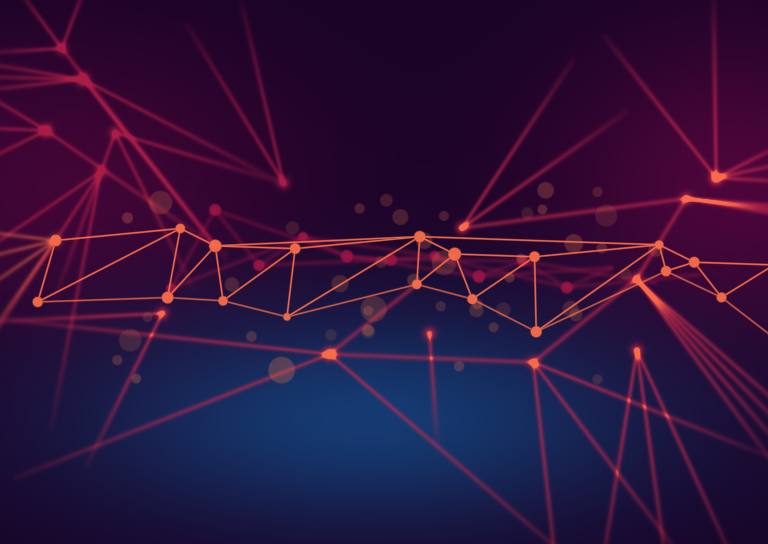
Reproduce this background procedurally as a WebGL 1 fragment shader.

```glsl
precision highp float;
uniform vec2 u_resolution;

const vec3 NIGHT = vec3(0.095, 0.012, 0.15);
const vec3 WINE = vec3(0.31, 0.02, 0.23);
const vec3 BLUE = vec3(0.08, 0.24, 0.46);
const vec3 CRIMSON = vec3(0.62, 0.08, 0.27);
const vec3 ROSE = vec3(0.80, 0.16, 0.30);
const vec3 EMBER = vec3(1.0, 0.44, 0.29);
const vec3 BOKEH = vec3(0.80, 0.42, 0.30);
const float SOFT_WIDTH = 0.0048;
const float THIN_WIDTH = 0.0013;
const float HUB_RADIUS = 0.011;
const float THIRD_TURN = 2.0944;
const int LAST_NODE = 8;
const int BACK_NODES = 10;
const int BOKEH_COUNT = 44;

float hash(float n) {
  return fract(sin(n * 12.9898 + 4.1) * 43758.5);
}

float glow(vec2 p, vec2 center, vec2 radii) {
  vec2 q = (p - center) / radii;
  return exp(-dot(q, q));
}

// Distance to a segment, and position along it
vec2 segment(vec2 p, vec2 a, vec2 b) {
  vec2 ab = b - a;
  float h = clamp(dot(p - a, ab) / dot(ab, ab), 0.0, 1.0);
  return vec2(length(p - a - ab * h), h);
}

float softLine(vec2 p, vec2 a, vec2 b) {
  float d = segment(p, a, b).x / SOFT_WIDTH;
  return 0.65 * exp(-d * d);
}

float thinLine(vec2 p, vec2 a, vec2 b, float pixel) {
  return 1.0 - smoothstep(0.0, THIN_WIDTH + pixel, segment(p, a, b).x);
}

float disc(vec2 p, vec2 center, float radius, float edge) {
  return 1.0 - smoothstep(radius - edge, radius + edge, length(p - center));
}

// Blurred hub with strands fading out between two angles
float fan(vec2 p, vec2 hub, float from, float to, float count, float reach) {
  float sum = glow(p, hub, vec2(HUB_RADIUS));
  for (int i = 0; i < 5; i++) {
    if (float(i) >= count) break;
    float angle = mix(from, to, float(i) / max(count - 1.0, 1.0));
    vec2 s = segment(p, hub, hub + reach * vec2(cos(angle), sin(angle)));
    float d = s.x / (SOFT_WIDTH * (0.8 + 0.4 * s.y));
    sum += 0.75 * exp(-d * d) * (1.0 - 0.85 * s.y * s.y);
  }
  return sum;
}

// Upper and lower rows of the central mesh
vec2 upperNode(float i) {
  float wave = cos(THIRD_TURN * (i - 1.0));
  return vec2(0.13 + 0.147 * i + 0.055 * wave, 0.567 - 0.005 * i + 0.018 * wave);
}

vec2 lowerNode(float i) {
  return vec2(0.11 + 0.153 * i + 0.05 * cos(THIRD_TURN * (i - 1.2)),
              0.445 + 0.01 * i * cos(THIRD_TURN * (i - 7.3)));
}

vec2 backNode(float i) {
  return vec2(0.315 + 0.081 * i, 0.47 + 0.17 * abs(sin(1.4 * i)) * exp(-0.15 * i));
}

void main() {
  vec2 p = gl_FragCoord.xy / u_resolution.y;
  p.x *= 1.4144 * u_resolution.y / u_resolution.x;
  float pixel = 1.0 / u_resolution.y;

  // Backdrop
  vec3 col = NIGHT;
  col = mix(col, WINE, 0.75 * glow(p, vec2(0.12, 0.66), vec2(0.42, 0.27)));
  col = mix(col, WINE, 0.95 * glow(p, vec2(1.36, 0.66), vec2(0.34, 0.27)));
  col = mix(col, BLUE, 0.95 * glow(p, vec2(0.68, 0.23), vec2(0.54, 0.2)));

  // Dim crimson web behind the mesh
  for (int i = 0; i < BACK_NODES; i++) {
    float k = float(i);
    vec2 node = backNode(k);
    float web = softLine(p, node, backNode(k + 1.0)) + softLine(p, node, backNode(k + 3.0));
    col = mix(col, CRIMSON, min(0.5 * web, 0.6));
    col = mix(col, CRIMSON, 0.85 * disc(p, node, 0.009 + 0.003 * hash(k), 0.003));
  }

  // Far strands, upper left
  float far = fan(p, vec2(0.114, 0.911), 1.21, 3.2, 3.0, 0.14)
    + fan(p, vec2(0.153, 0.854), 2.98, 3.25, 3.0, 0.22)
    + fan(p, vec2(0.153, 0.854), -0.48, -0.9, 2.0, 0.42)
    + fan(p, vec2(0.085, 0.76), 2.6, 3.6, 3.0, 0.2)
    + fan(p, vec2(0.085, 0.76), -0.6, -0.6, 1.0, 0.4)
    + fan(p, vec2(0.212, 0.756), -0.29, -1.92, 3.0, 0.32)
    + fan(p, vec2(0.186, 0.685), 3.74, 4.52, 3.0, 0.48)
    + fan(p, vec2(0.522, 0.664), 1.8, 2.12, 2.0, 0.34)
    + softLine(p, vec2(0.114, 0.911), vec2(0.395, 0.55));
  col = mix(col, mix(CRIMSON, ROSE, 0.5), min(0.72 * far, 0.9));

  // Near strands, right side and below
  vec2 bridge = vec2(0.851, 0.581);
  vec2 rightHub = vec2(1.264, 0.635);
  vec2 fork = vec2(1.172, 0.487);
  vec2 lowHub = vec2(0.982, 0.334);
  vec2 leftHub = vec2(0.607, 0.349);
  float near = fan(p, vec2(1.319, 0.673), 1.585, 2.24, 2.0, 0.33)
    + fan(p, vec2(1.319, 0.673), -0.05, 0.47, 3.0, 0.15)
    + fan(p, rightHub, -0.17, -0.08, 3.0, 0.25)
    + fan(p, bridge, 0.614, 0.985, 2.0, 0.37)
    + fan(p, fork, -0.93, -0.72, 4.0, 0.46)
    + fan(p, vec2(1.173, 0.356), -1.73, -1.14, 3.0, 0.45)
    + fan(p, lowHub, -1.46, -0.38, 3.0, 0.46)
    + fan(p, leftHub, 3.035, 3.516, 2.0, 0.62)
    + fan(p, leftHub, -0.707, -0.707, 1.0, 0.6)
    + fan(p, vec2(0.299, 0.424), 3.19, 4.25, 2.0, 0.31)
    + fan(p, vec2(0.791, 0.387), -1.5, -1.5, 1.0, 0.2)
    + softLine(p, rightHub, bridge) + softLine(p, rightHub, fork)
    + softLine(p, lowHub, fork) + softLine(p, lowHub, leftHub)
    + softLine(p, leftHub, vec2(0.771, 0.48));
  col = mix(col, mix(ROSE, EMBER, smoothstep(0.65, 1.5, near)), min(0.8 * near, 0.95));

  // Scattered translucent bokeh
  for (int i = 0; i < BOKEH_COUNT; i++) {
    float k = float(i) + 1.0;
    vec2 center = vec2(0.2 + 1.02 * hash(k), 0.3 + 0.36 * hash(k + 71.0));
    float radius = 0.009 + 0.016 * pow(hash(k + 153.0), 3.0);
    col = mix(col, BOKEH, (0.16 + 0.2 * hash(k + 37.0)) * disc(p, center, radius, 0.002));
  }

  // Sharp central mesh
  float mesh = fan(p, upperNode(0.0), 3.02, 4.1, 4.0, 0.22) * 0.6;
  for (int i = 0; i <= LAST_NODE; i++) {
    float k = float(i);
    vec2 top = upperNode(k);
    vec2 low = lowerNode(k);
    vec2 next = upperNode(k + 1.0);
    mesh = max(mesh, thinLine(p, top, next, pixel));
    mesh = max(mesh, thinLine(p, top, low, pixel));
    mesh = max(mesh, thinLine(p, low, next, pixel));
    mesh = max(mesh, 0.8 * thinLine(p, low, lowerNode(k + 1.0), pixel));
    mesh = max(mesh, disc(p, top, 0.008 + 0.004 * hash(k + 5.0), pixel));
    mesh = max(mesh, disc(p, low, 0.007 + 0.004 * hash(k + 9.0), pixel));
  }
  mesh = max(mesh, thinLine(p, upperNode(2.0), upperNode(4.0), pixel));
  mesh = max(mesh, thinLine(p, upperNode(4.0), upperNode(7.0), pixel));
  col = mix(col, EMBER, 0.92 * min(mesh, 1.0));

  gl_FragColor = vec4(col, 1.0);
}
```
